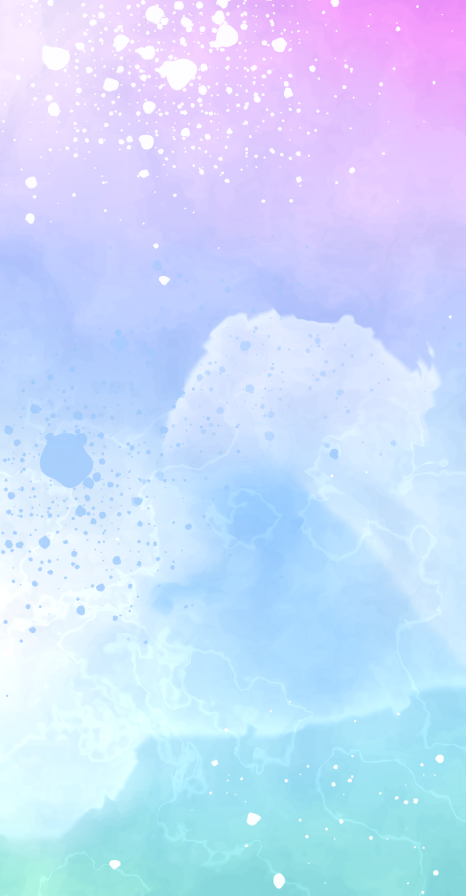
Reproduce this background procedurally as a Shadertoy shader.

```glsl
// Pastel watercolour sky: pink, violet, blue and mint pigment with ink spatter.
// Soft elliptical washes are bent by terraced noise, which gives layered paint
// edges; pale cloud rims and hashed droplets are laid over them.

float hash(vec2 p) {
    vec3 q = fract(vec3(p.xyx) * 0.1031);
    q += dot(q, q.yzx + 33.33);
    return fract((q.x + q.y) * q.z);
}

float noise(vec2 p) {
    vec2 i = floor(p), f = fract(p);
    f = f * f * (3.0 - 2.0 * f);
    return mix(mix(hash(i), hash(i + vec2(1, 0)), f.x),
               mix(hash(i + vec2(0, 1)), hash(i + vec2(1, 1)), f.x), f.y);
}

float fbm(vec2 p) {
    float sum = 0.0, amp = 0.5;
    for (int i = 0; i < 5; i++) {
        sum += amp * noise(p);
        p = mat2(1.6, 1.2, -1.2, 1.6) * p + 7.3;
        amp *= 0.5;
    }
    return sum;
}

// Noise cut into flat steps, like overlapping dried layers of paint
float layers(vec2 p, float steps) {
    float t = fbm(p) * steps;
    return (floor(t) + smoothstep(0.3, 0.7, fract(t))) / steps;
}

// Soft elliptical pool of pigment
void wash(inout vec3 col, vec2 p, vec2 centre, vec2 radius, vec3 tint, float strength) {
    vec2 d = (p - centre) / radius;
    col = mix(col, tint, strength * exp(-dot(d, d)));
}

// Uneven round drop with a smooth edge
float blot(vec2 p, vec2 centre, float radius) {
    float edge = 0.8 / iResolution.x;
    float d = length(p - centre) + radius * 0.5 * (noise(p * 1.3 / radius) - 0.5);
    return 1.0 - smoothstep(-edge, edge, d - radius);
}

// Random drops, several sizes, thinning out away from a centre
float spatter(vec2 p, vec2 centre, vec2 spread, float amount, float seed) {
    float cover = 0.0, scale = 14.0;
    for (int i = 0; i < 4; i++) {
        vec2 cell = floor(p * scale), key = cell + seed + 31.0 * float(i);
        vec2 drop = (cell + 0.3 + 0.4 * vec2(hash(key), hash(key + 57.0))) / scale;
        vec2 d = (drop - centre) / spread;
        float size = hash(key + 91.0);
        float present = step(hash(key + 23.0), amount * exp(-dot(d, d)));
        cover = max(cover, present * blot(p, drop, mix(0.06, 0.25, size * size) / scale));
        scale *= 1.55;
    }
    return cover;
}

void mainImage(out vec4 fragColor, in vec2 fragCoord) {
    // Canvas units: x spans 0..1, y spans 0..1.92
    vec2 p = fragCoord / iResolution.xy * vec2(1.0, 1.92);
    vec2 bend = vec2(layers(p * 4.0, 9.0), layers(p * 4.0 + 19.0, 9.0)) - 0.5;
    vec2 w = p + 0.22 * bend;

    // Vertical blend: sky blue, periwinkle, lilac
    vec3 col = mix(vec3(0.72, 0.90, 1.0), vec3(0.74, 0.87, 1.0), smoothstep(0.4, 0.95, w.y));
    col = mix(col, vec3(0.71, 0.78, 1.0), smoothstep(0.95, 1.25, w.y));
    col = mix(col, vec3(0.83, 0.81, 1.0), smoothstep(1.28, 1.52, w.y));
    col = mix(col, vec3(0.91, 0.84, 1.0), smoothstep(1.5, 1.8, w.y));

    // Pink corner, pale top left, lilac right flank
    wash(col, w, vec2(0.95, 1.48), vec2(0.35, 0.2), vec3(0.88, 0.83, 1.0), 0.8);
    wash(col, w, vec2(1.0, 1.95), vec2(0.55, 0.3), vec3(0.94, 0.56, 0.98), 0.95);
    wash(col, w, vec2(0.05, 1.85), vec2(0.3, 0.22), vec3(0.97, 0.93, 1.0), 0.8);
    wash(col, w, vec2(0.42, 1.69), vec2(0.11, 0.05), vec3(0.83, 0.74, 0.99), 0.5);

    // Blue pools and the white mist on the left
    wash(col, w, vec2(0.18, 1.1), vec2(0.25, 0.13), vec3(0.68, 0.81, 1.0), 0.7);
    wash(col, w, vec2(0.0, 0.62), vec2(0.36, 0.34), vec3(0.98, 0.99, 1.0), 1.0);
    wash(col, w, vec2(0.2, 0.85), vec2(0.24, 0.12), vec3(0.89, 0.95, 1.0), 0.7);
    wash(col, w, vec2(0.58, 0.8), vec2(0.17, 0.22), vec3(0.58, 0.79, 1.0), 0.95);
    wash(col, w, vec2(0.72, 0.58), vec2(0.12, 0.16), vec3(0.62, 0.83, 1.0), 0.8);
    wash(col, w, vec2(0.38, 0.65), vec2(0.09, 0.04), vec3(0.62, 0.83, 1.0), 0.7);
    wash(col, w, vec2(0.92, 0.86), vec2(0.2, 0.25), vec3(0.83, 0.92, 1.0), 0.7);

    // Central cloud: crisp above, dissolving downward
    float cloud = 1.0 - length((w - vec2(0.63, 1.03)) / vec2(0.29, 0.23));
    float fade = smoothstep(0.84, 1.12, w.y);
    col = mix(col, vec3(0.86, 0.90, 1.0), 0.85 * fade * smoothstep(-0.03, 0.05, cloud));
    col += 0.07 * fade * smoothstep(-0.02, 0.03, cloud) * exp(-abs(cloud) * 9.0);

    // Diagonal veil of light
    float across = dot(p - vec2(0.62, 0.92), vec2(0.72, 0.69)) + 0.07 * bend.x;
    float along = smoothstep(0.56, 0.7, p.x) * smoothstep(0.42, 0.58, p.y) * smoothstep(1.1, 0.85, p.y);
    col = mix(col, vec3(0.88, 0.95, 1.0), 0.6 * along * smoothstep(-0.02, 0.01, across) * exp(-abs(across) * 14.0));

    // Teal shore with a pale lip, and mint in the lower left
    float shore = mix(0.14, 0.36, smoothstep(0.1, 0.3, w.x)) + 0.08 * smoothstep(0.7, 1.0, w.x) - w.y;
    vec3 teal = mix(vec3(0.60, 0.88, 0.95), vec3(0.55, 0.87, 0.87), smoothstep(0.3, 0.0, w.y));
    col = mix(col, teal, 0.45 * smoothstep(-0.01, 0.02, shore) + 0.5 * smoothstep(0.0, 0.16, shore));
    col += 0.08 * smoothstep(0.02, -0.01, shore) * exp(-abs(shore) * 22.0);
    wash(col, w, vec2(0.02, 0.22), vec2(0.14, 0.12), vec3(0.88, 1.0, 0.99), 0.85);
    wash(col, w, vec2(0.05, 0.0), vec2(0.28, 0.12), vec3(0.66, 0.95, 0.87), 0.8);

    // Fine layered pigment and thin drying lines
    col += vec3(0.17, 0.13, 0.06) * (layers(p * 7.0 + 2.5 * bend + 40.0, 10.0) - 0.49);
    float vein = abs(fbm(p * 5.0 + bend + 70.0) - 0.5);
    col += 0.045 * (1.0 - smoothstep(0.0, 0.025, vein)) * smoothstep(1.2, 0.9, p.y);

    // Blue spatter, then white spatter
    float ink = spatter(p, vec2(0.12, 0.9), vec2(0.27, 0.2), 0.6, 11.0);
    ink = max(ink, blot(p, vec2(0.143, 0.93), 0.05));
    ink = max(ink, 0.6 * spatter(p, vec2(0.5, 1.13), vec2(0.3, 0.16), 0.3, 83.0));
    col = mix(col, vec3(0.62, 0.79, 0.99), 0.8 * ink);
    float white = spatter(p, vec2(0.38, 1.82), vec2(0.28, 0.24), 0.75, 5.0);
    white = max(white, spatter(p, vec2(0.75, 0.2), vec2(0.25, 0.16), 0.1, 47.0));
    white = max(white, max(blot(p, vec2(0.388, 1.765), 0.035), blot(p, vec2(0.118, 1.795), 0.03)));
    white = max(white, max(blot(p, vec2(0.485, 1.84), 0.026), blot(p, vec2(0.067, 1.528), 0.012)));
    col = mix(col, vec3(1.0), 0.95 * white);

    fragColor = vec4(clamp(col, 0.0, 1.0), 1.0);
}
```
